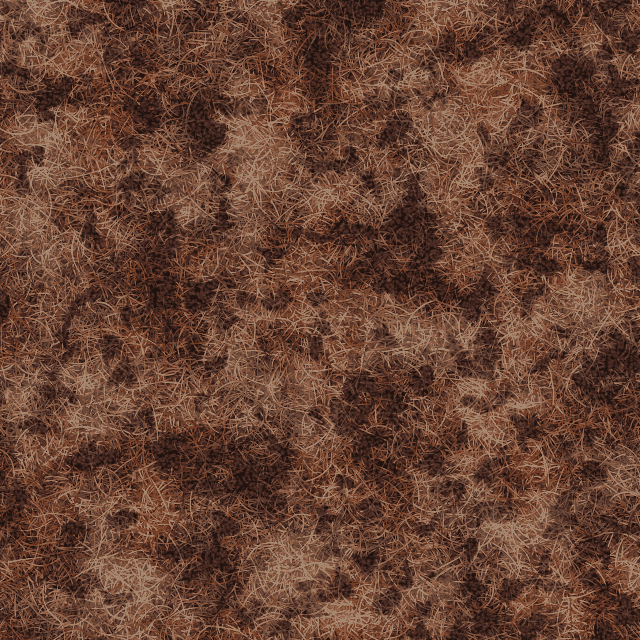
A WebGL 1 fragment shader for this texture:

```glsl
precision highp float;
// Matted coir fibres tangled over dark, crumbly peat.

uniform vec2 u_resolution;

// Palette, dark to light
const vec3 SOIL  = vec3(0.12, 0.07, 0.055);
const vec3 UMBER = vec3(0.28, 0.16, 0.13);
const vec3 BROWN = vec3(0.42, 0.29, 0.23);
const vec3 RUST  = vec3(0.47, 0.245, 0.145);
const vec3 TAN   = vec3(0.57, 0.38, 0.28);
const vec3 PALE  = vec3(0.65, 0.53, 0.44);

// Sizes are in canvas heights, tones run from 0 (soil) to 1 (pale)
const int   LAYERS        = 16;
const float FINE_DENSITY  = 58.0;   // fibre cells per canvas, bottom layer
const float LONG_DENSITY  = 20.0;   // fibre cells per canvas, top layer
const float FIBRE_WIDTH   = 0.00085; // half width
const float FIBRE_BEND    = 0.65;
const float FIBRE_DARK    = -0.32;
const float FIBRE_LIGHT   = 0.57;
const float FIBRE_SHADOW  = 0.10;
const float GAP_DEPTH     = 0.28;
const float BASE_TONE     = 0.53;
const float DARK_FLOOR    = 0.12;
const float PATCH_SCALE   = 8.0;
const float PATCH_DEPTH   = 0.40;
const float CLUMP_DENSITY = 11.0;
const float CLUMP_DEPTH   = 0.36;
const float CLOD_DENSITY  = 27.0;
const float CLOD_DEPTH    = 0.30;
const float GRAIN_DENSITY = 170.0;
const float GRAIN_DEPTH   = 0.32;
const float TAU = 6.28318;

vec3 hash3(vec2 p) {
  vec3 q = vec3(dot(p, vec2(127.1, 311.7)),
                dot(p, vec2(269.5, 183.3)),
                dot(p, vec2(419.2, 371.9)));
  return fract(sin(q) * 43758.545);
}

// Layered, turned and warped sines, about -0.8 to 0.8
float swell(vec2 p) {
  float sum = 0.0, amp = 0.5;
  for (int i = 0; i < 5; i++) {
    p = mat2(0.8, 0.6, -0.6, 0.8) * p * 1.7 + 2.3;
    p += 0.45 * sin(p.yx * 1.1 + 1.7);
    sum += amp * sin(p.x) * sin(p.y);
    amp *= 0.68;
  }
  return sum;
}

// Cellular noise: distance to the nearest seed and that seed's random value
vec2 cells(vec2 p) {
  vec2 home = floor(p), nearest = vec2(9.0, 0.0);
  for (int y = -1; y <= 1; y++) {
    for (int x = -1; x <= 1; x++) {
      vec2 cell = home + vec2(x, y);
      vec3 rnd = hash3(cell);
      float d = length(cell + rnd.xy - p);
      if (d < nearest.x) nearest = vec2(d, rnd.z);
    }
  }
  return nearest;
}

// Lays one layer of curved fibres over surface = (tone, hue)
vec2 layFibres(vec2 surface, vec2 uv, float base, float cover, float layer) {
  float density = mix(FINE_DENSITY, LONG_DENSITY, layer / float(LAYERS - 1));
  float soft = 0.6 / u_resolution.y;
  vec2 p = uv * density + layer * vec2(3.71, 5.37);
  vec2 home = floor(p);
  for (int y = -1; y <= 1; y++) {
    for (int x = -1; x <= 1; x++) {
      vec2 cell = home + vec2(x, y);
      vec3 place = hash3(cell + layer * 17.3);
      vec3 look = hash3(cell + layer * 11.9 + 71.7);
      // Neighbouring fibres lean loosely the same way
      vec2 site = cell / density;
      float lean = 2.0 * sin(site.x * 13.0 + 2.0 * sin(site.y * 17.0));
      float angle = lean + (place.z - 0.5) * TAU * 0.7;
      vec2 axis = vec2(cos(angle), sin(angle));
      vec2 q = p - cell - place.xy;
      q = vec2(dot(q, axis), dot(q, vec2(-axis.y, axis.x)));
      // Parabolic arc with a fading tip
      float bend = FIBRE_BEND * (look.x - 0.5) * 2.0;
      float slope = 2.0 * bend * q.x;
      float d = abs(q.y - bend * (q.x * q.x - 0.2)) / sqrt(1.0 + slope * slope) / density;
      float reach = mix(0.35, 0.9, look.y);
      float body = cover * (1.0 - smoothstep(reach * 0.75, reach, abs(q.x)));
      float width = FIBRE_WIDTH * mix(0.7, 1.3, place.z);
      float mask = body * (1.0 - smoothstep(width - soft, width + soft, d));
      float shadow = body * (1.0 - smoothstep(0.0, width * 4.0, d));
      surface.x -= FIBRE_SHADOW * shadow * (1.0 - mask);
      float tone = base + mix(FIBRE_DARK, FIBRE_LIGHT, look.z);
      surface = mix(surface, vec2(tone, fract(look.z * 7.0 + look.x)), mask);
    }
  }
  return surface;
}

vec3 toneColour(float tone, float hue) {
  vec3 c = mix(SOIL, UMBER, smoothstep(0.0, 0.22, tone));
  c = mix(c, mix(BROWN, RUST, hue), smoothstep(0.19, 0.46, tone));
  c = mix(c, TAN, smoothstep(0.47, 0.72, tone));
  return mix(c, PALE, smoothstep(0.72, 0.98, tone));
}

void main() {
  vec2 uv = gl_FragCoord.xy / u_resolution.y;

  // Broad patches, rounded clumps and ragged dark clods
  vec2 warp = vec2(swell(uv * 9.0 + 4.0), swell(uv * 9.0 + 31.0));
  vec2 ragged = vec2(swell(uv * 26.0 + 7.0), swell(uv * 26.0 + 53.0));
  float patchTone = swell(uv * PATCH_SCALE + 12.0);
  vec2 clump = cells((uv + 0.045 * warp + 0.012 * ragged) * CLUMP_DENSITY);
  vec2 clod = cells((uv + 0.022 * ragged) * CLOD_DENSITY + 40.0);
  float clodMask = step(0.72, clod.y) * (1.0 - smoothstep(0.3, 0.6, clod.x));
  float base = BASE_TONE + PATCH_DEPTH * patchTone + 0.12 * ragged.x
             + CLUMP_DEPTH * (0.45 - clump.x + 0.4 * (clump.y - 0.5))
             - CLOD_DEPTH * clodMask;
  // Soft floor keeps detail in the darkest hollows
  float lift = base - DARK_FLOOR;
  base = DARK_FLOOR + 0.5 * (lift + sqrt(lift * lift + 0.015));

  // Grainy peat, then the fibres from the finest up to the longest
  float grain = cells(uv * GRAIN_DENSITY).x - 0.45;
  float cover = mix(0.45, 1.0, smoothstep(0.12, 0.42, base)) * (1.0 - 0.4 * clodMask);
  float gap = GAP_DEPTH * smoothstep(0.1, 0.5, base);
  vec2 surface = vec2(base - gap - GRAIN_DEPTH * grain, 0.4);
  for (int i = 0; i < LAYERS; i++) {
    surface = layFibres(surface, uv, base, cover, float(i));
  }
  float tone = surface.x - 0.4 * GRAIN_DEPTH * grain;
  float hue = smoothstep(0.15, 0.85, surface.y + 0.5 * warp.x - 0.4 * clodMask);
  gl_FragColor = vec4(toneColour(tone, hue), 1.0);
}
```
